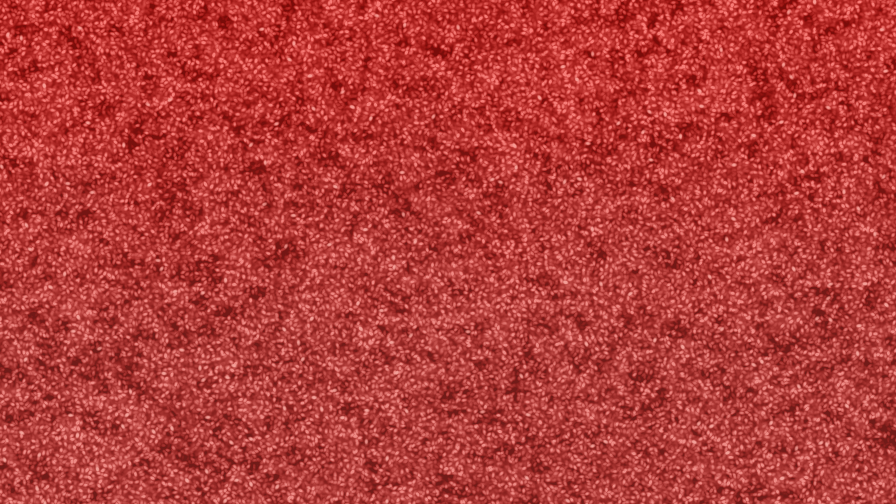
Write a Shadertoy shader that draws this texture.

```glsl
// Red cut-pile carpet: tiny bright fibre tips scattered over small tufts,
// with dark gaps between the tufts that flatten towards the lower edge.
// Tufts are layered value noise; tips are jittered, randomly turned ellipses.

float hash(vec2 p) {
    vec3 q = fract(vec3(p.xyx) * 0.1031);
    q += dot(q, q.yzx + 33.33);
    return fract((q.x + q.y) * q.z);
}

float noise(vec2 p) {
    vec2 cell = floor(p), f = fract(p);
    f = f * f * (3.0 - 2.0 * f);
    return mix(mix(hash(cell), hash(cell + vec2(1, 0)), f.x),
               mix(hash(cell + vec2(0, 1)), hash(cell + vec2(1, 1)), f.x), f.y);
}

vec2 turn(vec2 p, float angle) {
    float c = cos(angle), s = sin(angle);
    return vec2(c * p.x - s * p.y, s * p.x + c * p.y);
}

// Brightest fibre tip covering p; x is its light, y its sparkle
vec2 fibreTips(vec2 p) {
    vec2 cell = floor(p), result = vec2(0.0);
    for (int j = -1; j <= 1; j++)
    for (int i = -1; i <= 1; i++) {
        vec2 id = cell + vec2(i, j);
        vec2 centre = id + vec2(hash(id), hash(id + 71.3));
        float light = hash(id + 113.9);
        vec2 local = turn(p - centre, 6.2832 * hash(id + 37.7)) * vec2(0.8, 1.25);
        float shape = 1.0 - smoothstep(0.1, 0.74, length(local));
        result.x = max(result.x, shape * (0.2 + 0.8 * light));
        result.y = max(result.y, shape * step(0.992, light));
    }
    return result;
}

void mainImage(out vec4 fragColor, in vec2 fragCoord) {
    vec2 p = fragCoord / iResolution.y;
    float height = p.y;

    // Small ragged tufts, squeezed vertically towards the bottom
    vec2 q = vec2(p.x, height * (1.6 - 0.35 * height)) + 3.0;
    q += 0.016 * (vec2(noise(q * 60.0), noise(q * 60.0 + 50.0)) - 0.5);
    float tuft = 0.25 * noise(turn(q, 0.2) * 25.0)
               + 0.40 * noise(q * 47.0 + 9.0)
               + 0.35 * noise(turn(q, -0.3) * 84.0 + 19.0);
    float gap = 1.0 - smoothstep(0.24, 0.44, tuft);
    float patches = noise(q * 7.0 + 11.0) - 0.5;

    // Fibre tips and fine fuzz
    vec2 tips = fibreTips(turn(p, 0.5) * 112.0 + 70.0);
    float fuzz = noise(turn(p, 0.9) * 210.0 + 230.0) - 0.5;

    float tone = 0.62 + 0.72 * (tuft - 0.5) - 0.16 * gap + 0.04 * patches
               + 0.84 * (tips.x - 0.42) + 0.30 * fuzz;
    tone += 0.05 * smoothstep(0.6, 1.0, height) * smoothstep(0.3, 1.5, p.x);
    tone = clamp(tone, 0.0, 1.1);

    // Deep red to pink, dustier in the lower part
    vec3 color = mix(vec3(0.46, 0.08, 0.07), vec3(0.91, 0.46, 0.44),
                     pow(vec3(tone), vec3(0.85, 1.5, 1.5)));
    float dusty = 1.0 - smoothstep(0.25, 1.0, height + 0.1 * patches);
    color += mix(vec3(0.02, -0.035, -0.035), vec3(-0.015, 0.025, 0.025), dusty);
    color = mix(color, vec3(0.97, 0.72, 0.68), 0.5 * tips.y);

    fragColor = vec4(clamp(color, 0.0, 1.0), 1.0);
}
```
